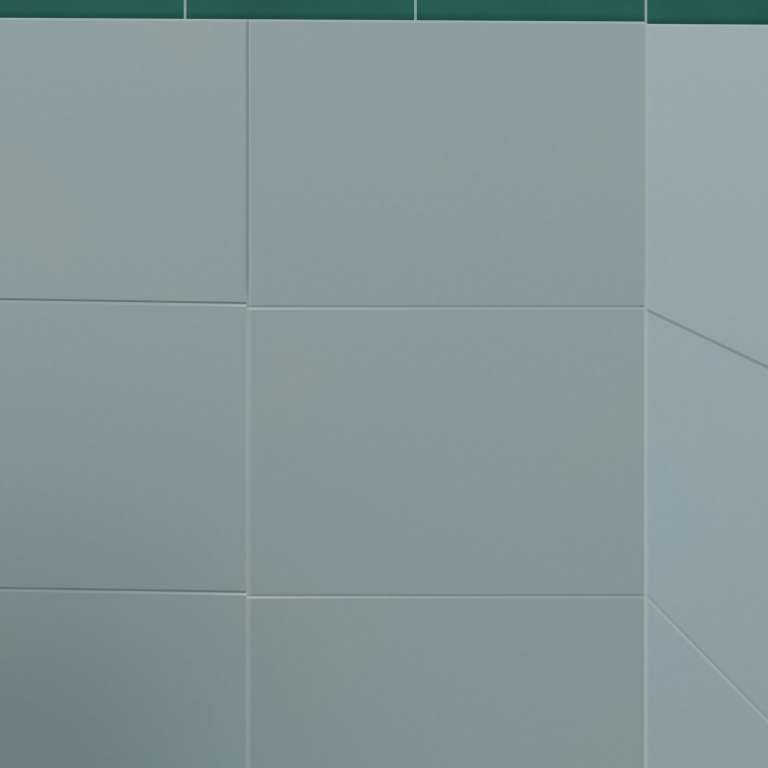
Give the GLSL for this texture, as a WebGL 1 fragment shader.

```glsl
precision highp float;
// Large grey-blue wall tiles below a strip of small green tiles, with a corner
// and a second wall on the right. Joints come from repeated distances;
// layered sines and cellular noise give the uneven, dull glaze.
uniform vec2 u_resolution;

const vec2 TILE = vec2(0.519, 0.376);   // large tile pitch
const float JOINT_X = 0.322;            // first upright joint
const float CORNER_X = 0.841;           // where the two walls meet
const float GREEN_PITCH = 0.300;
const vec3 GLAZE = vec3(0.535, 0.602, 0.608);
const vec3 SIDE_GLAZE = vec3(0.580, 0.645, 0.665);
const vec3 GREEN = vec3(0.145, 0.350, 0.325);
const vec3 GROUT = vec3(0.665, 0.715, 0.705);
const vec3 SHADOW = vec3(0.350, 0.410, 0.405);

float hash(vec2 p) {
  return fract(sin(dot(p, vec2(127.1, 311.7))) * 4375.85);
}

// Distance to the nearest scattered cell point.
float cells(vec2 p) {
  vec2 id = floor(p);
  float nearest = 1.0;
  for (int j = -1; j <= 1; j++) {
    for (int i = -1; i <= 1; i++) {
      vec2 c = id + vec2(float(i), float(j));
      vec2 point = c + vec2(hash(c), hash(c + 17.3));
      nearest = min(nearest, length(p - point));
    }
  }
  return nearest;
}

// Broad soft patches, about -1 to 1.
float patches(vec2 p) {
  float sum = 0.0;
  float gain = 0.5;
  for (int i = 0; i < 4; i++) {
    sum += gain * sin(p.x + 1.7 * sin(p.y)) * sin(1.3 * p.y + sin(p.x));
    p = mat2(1.3, 1.1, -1.1, 1.3) * p + 2.1;
    gain *= 0.55;
  }
  return sum;
}

// Soft-edged line of the given half width.
float line(float d, float halfWidth, float aa) {
  return 1.0 - smoothstep(halfWidth - aa, halfWidth + aa, abs(d));
}

// Signed distance to the nearest repeat of a joint.
float repeated(float x, float start, float pitch) {
  return (fract((x - start) / pitch + 0.5) - 0.5) * pitch;
}

// Shade beside a joint, then a lit lower lip.
vec3 groove(vec3 base, float d, float dark, float lit, float aa) {
  base = mix(base, SHADOW, dark * line(d + 0.0015, 0.0013, aa));
  return mix(base, GROUT, lit * line(d - 0.0020, 0.0015, aa));
}

vec3 mainWall(vec2 p, float aa) {
  vec2 id = floor((p - vec2(JOINT_X, 0.022)) / TILE);
  float leftSide = 1.0 - step(JOINT_X, p.x);
  vec3 col = GLAZE + 0.012 * (hash(id) - 0.5);
  col += vec3(0.055, 0.052, 0.055) * (0.48 - p.y);
  col -= 0.085 * exp(-dot(p - vec2(0.0, 1.0), p - vec2(0.0, 1.0)) * 9.0);
  col += vec3(-0.010, -0.002, 0.016) * patches(p * 7.0 + 1.2);
  // level joints, tilted a little on the left column
  float tilt = mix(0.002, 0.016 * (p.x - JOINT_X) - 0.002, leftSide);
  float d = repeated(p.y - tilt, 0.022, TILE.y);
  float reach = exp(-abs(p.x - JOINT_X) * mix(5.0, 14.0, leftSide));
  float row = step(0.2, p.y);
  col = groove(col, d, row * mix(0.35, 0.75, leftSide), row * (0.25 + 0.65 * reach), aa);
  // upright joint: shaded above, pale below
  float v = repeated(p.x, JOINT_X, TILE.x);
  float below = smoothstep(0.36, 0.44, p.y);
  vec3 upright = mix(mix(GLAZE, SHADOW, 0.55), GROUT, below);
  col = mix(col, upright, mix(0.65, 0.30, below) * line(v, 0.0020, aa));
  return mix(col, GROUT, 0.20 * line(v - 0.0035, 0.0015, aa));
}

vec3 sideWall(vec2 p, float aa) {
  vec2 s = p - vec2(CORNER_X, 0.0);
  vec3 col = SIDE_GLAZE + vec3(0.060, 0.060, 0.050) * (0.42 - p.y);
  col += vec3(-0.008, 0.000, 0.012) * patches(p * 8.0 + 4.0);
  // receding joints, steeper on the lower row
  float upper = (s.y - 0.403 - 0.475 * s.x) / 1.107;
  float lower = (s.y - 0.778 - 1.020 * s.x) / 1.428;
  col = mix(col, SHADOW, 0.38 * line(upper, 0.0020, aa));
  col = mix(col, GROUT, 0.40 * line(lower, 0.0018, aa));
  return mix(col, SHADOW, 0.15 * line(lower + 0.0035, 0.0015, aa));
}

vec3 greenStrip(vec2 p, float edge, float aa) {
  vec3 col = GREEN + vec3(0.02, 0.03, 0.03) * patches(p * 9.0);
  col *= 1.0 - 0.18 * smoothstep(edge - 0.012, edge, p.y);
  float d = repeated(p.x, CORNER_X, GREEN_PITCH);
  return mix(col, GROUT, 0.75 * line(d, 0.0018, aa));
}

void main() {
  vec2 p = gl_FragCoord.xy / u_resolution;
  p.y = 1.0 - p.y;
  float aa = 0.75 / min(u_resolution.x, u_resolution.y);
  float side = smoothstep(-0.002 - aa, 0.002 + aa, p.x - CORNER_X);
  vec3 col = mix(mainWall(p, aa), sideWall(p, aa), side);
  // pale sealant along the corner, then the green edge
  col = mix(col, GROUT, 0.45 * line(p.x - CORNER_X, 0.0025, aa + 0.001));
  float edge = 0.023 + 0.006 * p.x + 0.003 * side;
  col = mix(col, GROUT, 0.55 * line(p.y - edge - 0.001, 0.0022, aa));
  col = mix(col, greenStrip(p, edge, aa), 1.0 - smoothstep(-aa, aa, p.y - edge));
  col += 0.010 * (cells(p * 110.0) - 0.45);
  gl_FragColor = vec4(col, 1.0);
}
```
